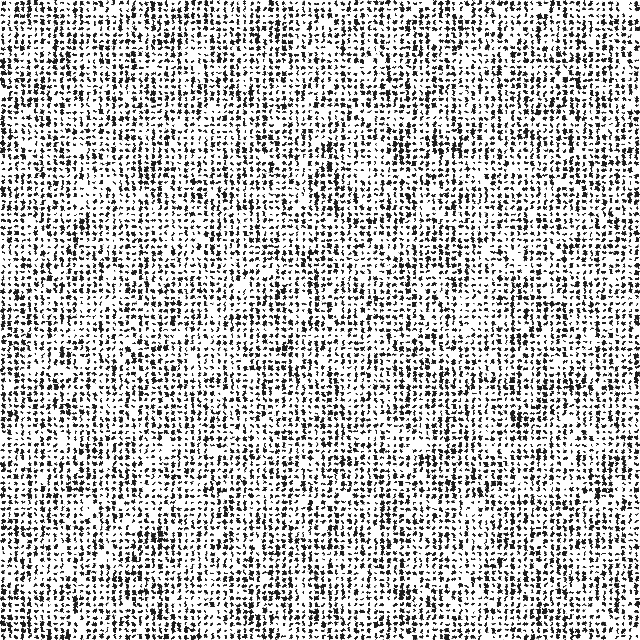
This texture is drawn by a WebGL 1 fragment shader. Its source:

```glsl
precision highp float;
// Coarse woven cloth: a grid of ragged dark gaps between uneven white threads.

uniform vec2 u_resolution;

const vec2 GAPS = vec2(98.0, 100.0);          // repeats across and down
const vec3 THREAD_COLOR = vec3(1.0);
const vec3 GAP_COLOR = vec3(0.11);
const vec2 MIN_HALF_SIZE = vec2(0.13, 0.13);  // in cells
const vec2 MAX_HALF_SIZE = vec2(0.37, 0.46);
const vec2 JITTER = vec2(0.22, 0.28);         // full range of the offset, in cells
const float MAX_TILT = 0.5;                   // radians
const float CORNER = 0.07;
const float ROUGHNESS = 0.07;
const float LINE_VARIATION = 0.06;            // shared by a whole row or column
const float PATCH_VARIATION = 0.03;           // broad light and dark areas
const float CLOSED_SHARE = 0.04;              // gaps hidden by thick threads
const float EDGE_PIXELS = 0.24;               // half width of the soft edge

vec2 hash2(vec2 p) {
  vec3 q = fract(p.xyx * vec3(0.1031, 0.1030, 0.0973));
  q += dot(q, q.yzx + 33.33);
  return fract((q.xx + q.yz) * q.zy);
}

// Layered sines, about -1 to 1, varying slowly over the cells.
float patches(vec2 p) {
  float a = sin(p.x * 0.31 + 2.0 * sin(p.y * 0.17));
  float b = sin(p.y * 0.37 + 2.0 * sin(p.x * 0.23 + 1.3));
  float c = sin(dot(p, vec2(0.71, -0.53)) + 1.5 * sin(p.y * 0.41));
  return (a + b + c) / 3.0;
}

float roundedBox(vec2 p, vec2 halfSize, float radius) {
  vec2 d = abs(p) - halfSize + radius;
  return length(max(d, 0.0)) + min(max(d.x, d.y), 0.0) - radius;
}

// Signed distance to the gap of one cell, measured in cells.
float gapDistance(vec2 p, vec2 cell) {
  vec2 sizeRandom = hash2(cell + 11.0);
  vec2 shapeRandom = hash2(cell + 207.0);
  vec2 offset = (hash2(cell + 419.0) - 0.5) * JITTER;

  vec2 lines = vec2(hash2(vec2(cell.x, 631.0)).x, hash2(vec2(743.0, cell.y)).y) - 0.5;
  vec2 halfSize = mix(MIN_HALF_SIZE, MAX_HALF_SIZE, sizeRandom);
  halfSize += lines * LINE_VARIATION + patches(cell) * PATCH_VARIATION;

  // Tilt the gap and fray its outline.
  vec2 q = p - cell - 0.5 - offset;
  float tilt = (shapeRandom.x - 0.5) * 2.0 * MAX_TILT;
  float c = cos(tilt);
  float s = sin(tilt);
  q = mat2(c, -s, s, c) * q;
  vec2 phase = 6.2832 * hash2(cell + 853.0);
  q += ROUGHNESS * (sin(q.yx * 9.0 + phase) + 0.5 * sin(q.yx * 19.0 + phase.yx));

  float closed = step(shapeRandom.y, CLOSED_SHARE);
  return roundedBox(q, halfSize, CORNER) + closed;
}

void main() {
  vec2 p = gl_FragCoord.xy / u_resolution * GAPS;
  vec2 home = floor(p);

  // Neighbouring gaps may spill over and join.
  float d = 1.0;
  for (int y = -1; y <= 1; y++) {
    for (int x = -1; x <= 1; x++) {
      d = min(d, gapDistance(p, home + vec2(float(x), float(y))));
    }
  }

  float edge = EDGE_PIXELS * GAPS.y / u_resolution.y;
  float thread = smoothstep(-edge, edge, d);
  gl_FragColor = vec4(mix(GAP_COLOR, THREAD_COLOR, thread), 1.0);
}
```
